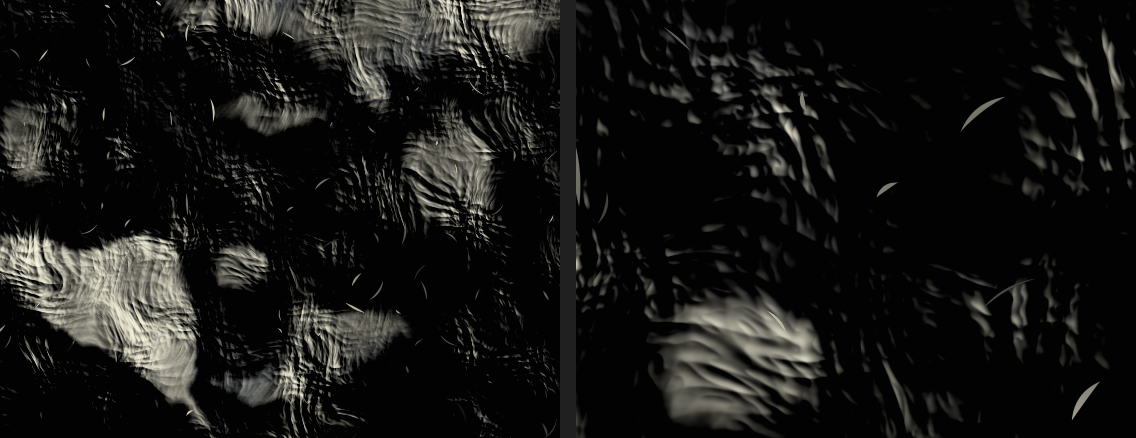
Left: the whole. Right: its middle third, enlarged.
Give the GLSL for this texture, as a Shadertoy shader.

```glsl
// A dark, crumpled relief under hard raking light: wrinkles, drips and folds.
// Broad lit swells set the exposure; the slope of warped, ridged gradient noise
// adds creases, and scattered curved strokes add the small sharp glints.

const vec2  LIGHT_DIR    = vec2(0.8, 0.6);
const float SLOPE_STEP   = 0.0022;  // sampling distance of the slope
const float SHADOW_LEVEL = -0.16;   // below zero: only steep creases catch light
const float SWELL_LEVEL  = 0.36;
const float WEDGE_LEVEL  = 0.58;
const float GLINT_GRID   = 16.0;    // glint cells per canvas height
const float GLINT_SHARE  = 0.32;
const vec3  WARM_TINT    = vec3(1.0, 0.985, 0.89);
const vec3  COOL_TINT    = vec3(0.86, 0.96, 1.06);
const vec3  BLACK        = vec3(0.006);

// Lit swells: centre, then radii, in canvas heights
const int SWELL_COUNT = 9;
const vec4 SWELLS[SWELL_COUNT] = vec4[](
    vec4(1.02, 0.95, 0.34, 0.11), vec4(0.60, 0.98, 0.25, 0.06),
    vec4(0.06, 0.69, 0.07, 0.08), vec4(1.03, 0.62, 0.12, 0.13),
    vec4(0.77, 0.23, 0.14, 0.07), vec4(0.55, 0.39, 0.07, 0.06),
    vec4(0.62, 0.13, 0.11, 0.03), vec4(0.86, 0.82, 0.06, 0.08),
    vec4(0.62, 0.75, 0.11, 0.04));

vec2 hash2(vec2 p) {
    vec3 q = fract(p.xyx * vec3(0.1031, 0.1030, 0.0973));
    q += dot(q, q.yzx + 33.33);
    return fract((q.xx + q.yz) * q.zy);
}

float cornerRamp(vec2 cell, vec2 offset) {
    float a = 6.2832 * hash2(cell + 71.0).x;
    return dot(vec2(cos(a), sin(a)), offset);
}

float gradientNoise(vec2 p) {
    vec2 i = floor(p), f = p - i, e = vec2(1.0, 0.0);
    vec2 u = f * f * f * (f * (f * 6.0 - 15.0) + 10.0);
    return mix(mix(cornerRamp(i, f), cornerRamp(i + e, f - e), u.x),
               mix(cornerRamp(i + e.yx, f - e.yx), cornerRamp(i + 1.0, f - 1.0), u.x), u.y);
}

vec2 warp(vec2 p, float freq, float amount) {
    return p + amount * vec2(gradientNoise(p * freq), gradientNoise(p * freq + 37.0));
}

// One sharp-crested layer, scaled so that its slope has the given strength
float ridges(vec2 p, vec2 freq, float strength) {
    float n = gradientNoise(p * freq);
    return -sqrt(n * n + 0.0015) * strength / length(freq * LIGHT_DIR);
}

float height(vec2 p) {
    vec2 q = warp(p, 7.0, 0.06);
    float h = gradientNoise(q * 9.0 + 5.0) * 0.13 / 9.0;   // soft folds
    h += ridges(q + 3.0, vec2(36.0, 12.0), 0.17);          // drips
    h += ridges(q + 8.0, vec2(16.0, 42.0), 0.16);          // cross wrinkles
    h += ridges(q + 1.0, vec2(84.0, 66.0), 0.13);          // fine crumple
    return h;
}

// Exposure before relief: swells, a bright slanted wedge and deep lower corners
float exposure(vec2 p) {
    vec2 q = warp(warp(p, 5.0, 0.07), 19.0, 0.025);
    float lit = 0.0;
    for (int i = 0; i < SWELL_COUNT; i++) {
        float r = length((q - SWELLS[i].xy) / SWELLS[i].zw);
        lit = max(lit, 1.0 - smoothstep(0.55, 1.3, r));
    }
    float rightSide = q.x - 0.40 - 0.23 * (0.44 - q.y);
    float lowerSide = 0.8 * (0.36 - 0.72 * q.x - q.y);
    float wedge = 1.0 - smoothstep(-0.025, 0.02, max(rightSide, max(lowerSide, q.y - 0.45)));
    float corners = (1.0 - smoothstep(0.15, 0.32, q.y)) * smoothstep(0.15, 0.35, abs(q.x - 0.6));
    float level = SHADOW_LEVEL - 0.20 * corners + 0.22 * gradientNoise(p * 3.5 + 11.0);
    level = mix(level, SWELL_LEVEL, lit);
    return mix(level, WEDGE_LEVEL, wedge);
}

// Short, tapered, slightly bent strokes, mostly upright
float glints(vec2 p, float blur) {
    vec2 home = floor(p * GLINT_GRID);
    float sum = 0.0;
    for (int y = -1; y <= 1; y++)
    for (int x = -1; x <= 1; x++) {
        vec2 cell = home + vec2(x, y);
        vec2 place = hash2(cell), shape = hash2(cell + 19.0), pick = hash2(cell + 43.0);
        float a = 2.2 * (shape.x - 0.5), c = cos(a), s = sin(a);
        vec2 q = mat2(c, -s, s, c) * (p - (cell + place) / GLINT_GRID);
        float len = mix(0.006, 0.028, shape.y * shape.y);
        q.x += (pick.y - 0.5) * 0.5 * q.y * q.y / len;
        float width = mix(0.0008, 0.0026, place.x) * (1.0 - q.y * q.y / (len * len));
        float stroke = 1.0 - smoothstep(width - blur, width + blur, abs(q.x));
        sum = max(sum, stroke * step(pick.x, GLINT_SHARE) * step(abs(q.y), len) * mix(0.3, 0.85, place.y));
    }
    return sum;
}

void mainImage(out vec4 fragColor, in vec2 fragCoord) {
    vec2 p = fragCoord / iResolution.y;
    float slope = (height(p) - height(p + LIGHT_DIR * SLOPE_STEP)) / SLOPE_STEP;
    float roughness = mix(0.5, 1.5, smoothstep(-0.35, 0.35, gradientNoise(p * 5.0 + 23.0)));
    float grain = 0.05 * gradientNoise(p * vec2(120.0, 190.0));

    float level = exposure(p);
    float tone = max(level + slope * roughness + grain, 0.0);
    tone = max(tone, glints(p, 0.7 / iResolution.y) * smoothstep(-0.45, -0.1, level));
    tone = tone < 0.7 ? tone : 0.7 + 0.28 * (1.0 - exp(-(tone - 0.7) / 0.28));

    float coolness = 0.5 * smoothstep(0.05, 0.4, gradientNoise(p * 4.0 + 53.0));
    vec3 tint = mix(WARM_TINT, COOL_TINT, coolness * (1.0 - smoothstep(0.2, 0.6, tone)));
    fragColor = vec4(BLACK + tone * tint, 1.0);
}
```
